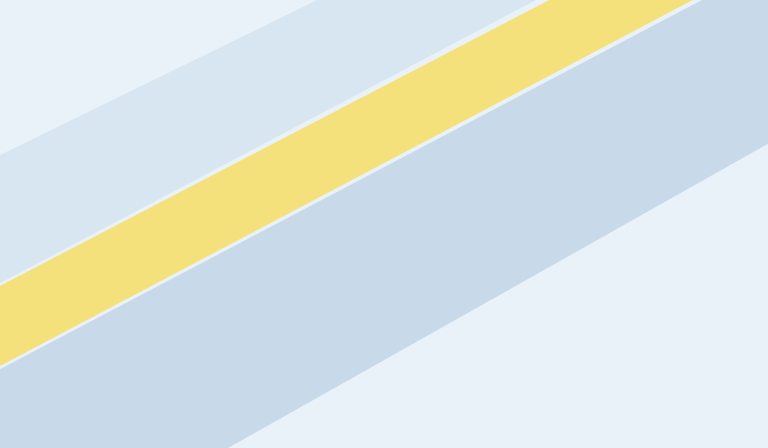
This background is drawn by a WebGL 1 fragment shader. Its source:

```glsl
precision mediump float;
// Diagonal bands of pale blue, yellow and soft blue across a near-white ground.

uniform vec2 u_resolution;

// Smooth coverage of the area below the line from a to b (canvas fractions, a left of b).
float below(vec2 uv, vec2 a, vec2 b) {
  vec2 aspect = vec2(u_resolution.x / u_resolution.y, 1.0);
  vec2 along = normalize((b - a) * aspect);
  vec2 offset = (uv - a) * aspect;
  float depth = offset.x * along.y - offset.y * along.x;
  return clamp(0.5 + depth * u_resolution.y, 0.0, 1.0);
}

void main() {
  vec2 uv = gl_FragCoord.xy / u_resolution;
  vec3 ground = vec3(0.918, 0.949, 0.976);
  vec3 color = ground;

  // Pale blue band
  color = mix(color, vec3(0.847, 0.902, 0.945), below(uv, vec2(0.0, 0.654), vec2(0.413, 1.0)));
  color = mix(color, ground, below(uv, vec2(0.0, 0.368), vec2(0.698, 1.0)));

  // Yellow band, between two thin gaps
  color = mix(color, vec3(0.961, 0.884, 0.488), below(uv, vec2(0.0, 0.362), vec2(0.715, 1.0)));
  color = mix(color, ground, below(uv, vec2(0.0, 0.183), vec2(0.902, 1.0)));

  // Soft blue band and the open lower corner
  color = mix(color, vec3(0.784, 0.851, 0.914), below(uv, vec2(0.0, 0.176), vec2(0.914, 1.0)));
  color = mix(color, ground, below(uv, vec2(0.297, 0.0), vec2(1.0, 0.679)));

  gl_FragColor = vec4(color, 1.0);
}
```
